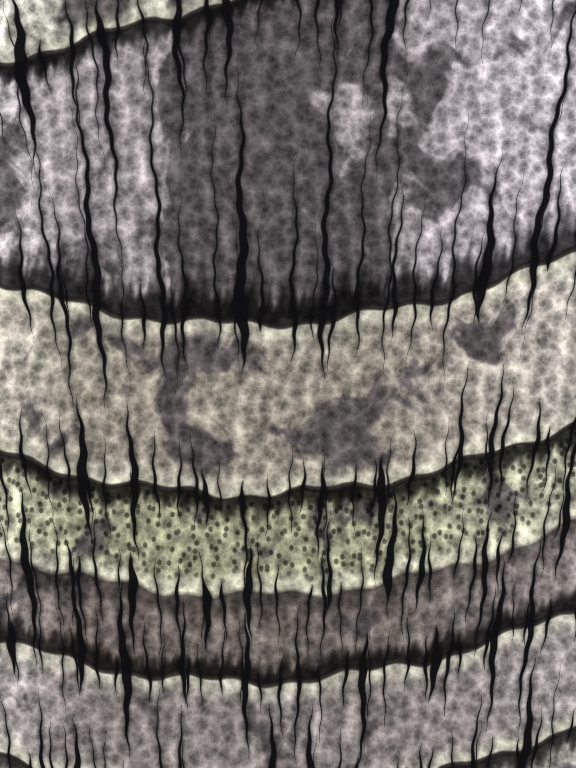
This texture is drawn by a Shadertoy shader. Its source:

```glsl
// Weathered palm trunk: sagging leaf-scar rings crossed by tapered black cracks.

vec2 hash2(vec2 p) {
    vec3 q = fract(p.xyx * vec3(.1031, .1030, .0973));
    q += dot(q, q.yzx + 33.33);
    return fract((q.xx + q.yz) * q.zy);
}

// 1 where v is under the edge, 0 above it
float below(float edge, float soft, float v) {
    return 1. - smoothstep(edge - soft, edge + soft, v);
}

// Cellular noise: distance to the nearest scattered point
float cells(vec2 p) {
    vec2 cell = floor(p);
    float nearest = 2.;
    for (int j = -1; j <= 1; j++)
        for (int i = -1; i <= 1; i++) {
            vec2 id = cell + vec2(i, j);
            nearest = min(nearest, length(id + hash2(id) - p));
        }
    return nearest;
}

float mottle(vec2 p) {
    float sum = 0., weight = .5;
    for (int i = 0; i < 4; i++) {
        sum += weight * cells(p);
        p = mat2(1.6, 1.2, -1.2, 1.6) * p + 7.3;
        weight *= .55;
    }
    return sum;
}

// Depth of ring k below the top edge, at horizontal position x
float ringDepth(int k, float x) {
    float base[6] = float[6](.085, .42, .645, .775, .885, 1.04);
    float sag = k == 0 ? .21 * x : .29 * (x - .43) * (x - .43);
    float phase = float(k) * 2.3;
    return base[k] - sag + .005 * sin(x * 23. + phase) + .003 * sin(x * 67. + phase * 3.);
}

void mainImage(out vec4 fragColor, in vec2 fragCoord) {
    vec2 uv = fragCoord / iResolution.xy;
    float x = uv.x, depth = 1. - uv.y;
    vec2 p = vec2(x * .75, depth);

    // Base tint of each band between rings
    vec3 tint[7] = vec3[7](vec3(.75, .74, .69), vec3(.66, .63, .64), vec3(.65, .62, .57),
        vec3(.68, .68, .57), vec3(.50, .46, .44), vec3(.58, .55, .54), vec3(.64, .62, .58));
    vec3 bark = tint[0];
    float band = 0.;
    for (int k = 0; k < 6; k++) {
        float under = smoothstep(-.002, .002, depth - ringDepth(k, x));
        bark = mix(bark, tint[k + 1], under);
        band += under;
    }

    // Light from the sides, strongest at upper right
    bark += vec3(.19, .19, .21) * smoothstep(.6, 1., x) * (1. - .6 * depth);
    bark += .18 * below(.07, .08, x);

    // Dark stains, heaviest on the middle panels, with one bare tongue
    vec2 warp = .012 * vec2(sin(depth * 41. + x * 17.), sin(x * 53. - depth * 19.));
    float blotch = mottle((p + warp) * 9.);
    float core = smoothstep(.27, .31, x) * below(.67, .02, x);
    vec2 tongue = (vec2(x + .1 * (.2 - depth), depth) - vec2(.615, .17)) / vec2(.045, .09);
    float bias = -.09 + core * (.32 * below(.41, .02, depth) + .13 * below(.6, .04, depth));
    bias -= .4 * exp(-dot(tongue, tongue));
    float stain = smoothstep(.42, .56, blotch + bias);
    bark = mix(bark, vec3(.31, .29, .30), .8 * stain);

    // Fine grain, and pores in the pale band
    float grain = mottle(p * 48.);
    bark *= .42 + 1.25 * grain;
    bark *= .94 + .1 * sin(x * 170. + 3. * sin(depth * 13.)) * sin(x * 61. + depth * 9.);
    float paleBand = max(0., 1. - abs(band - 3.));
    bark *= 1. - .5 * paleBand * below(.22, .1, cells(p * vec2(75., 62.)));

    // Rings: pale lip on one side, frayed grime on the other
    float side[6] = float[6](1., -1., 1., 1., -1., 1.);
    float fray = cells(vec2(p.x * 75. + 9. * depth, p.y * 14.));
    float crack = 0., shade = 0.;
    for (int k = 0; k < 6; k++) {
        float d = depth - ringDepth(k, x);
        float e = d * side[k];
        float lip = smoothstep(-.034, -.008, e) * below(0., .003, e);
        bark = mix(bark, vec3(.86, .85, .77) * (.6 + .85 * grain), .72 * lip);
        float reach = (k == 1 ? .065 : .038) * (.45 + fray);
        float grime = smoothstep(-.002, .004, e) * (1. - smoothstep(.3 * reach, reach, e));
        bark *= 1. - (k == 3 ? .3 : .72) * grime;
        float seam = below(.0035 * (.3 + 1.6 * blotch), .002, abs(d));
        bark = mix(bark, vec3(.09, .08, .08), (k == 3 ? .25 : .8) * seam);

        // Cracks cross each ring and taper away both ways: bold, then fine
        float spread = .45 + (x - .45) * (.88 + .42 * depth);
        for (int f = 0; f < 2; f++) {
            float count = f == 0 ? 8. : 23.;
            float column = spread * count;
            for (int j = -1; j <= 1; j++) {
                float id = floor(column) + float(j);
                vec2 spot = hash2(vec2(id + 31., float(k * 2 + f) + 5.));
                vec2 span = hash2(vec2(id + 71., float(k * 2 + f) + 19.));
                float bend = .004 * sin(depth * 47. + id * 4.) + .0016 * sin(depth * 173. + id * 9.);
                float away = abs(column - id - .5 - .65 * (spot.x - .5)) ;
                away = abs((column - id - .5 - .65 * (spot.x - .5)) / count - bend);
                float up = k == 1 ? .07 + .36 * span.x : .02 + .11 * span.x;
                float down = k == 0 ? .05 + .25 * span.y : .02 + .12 * span.y;
                float along = d > 0. ? d / down : -d / up;
                along *= f == 0 ? 1. : 1.7;
                float width = (f == 0 ? .0105 : .0042) * (.35 + .75 * spot.y) * (1. - along);
                crack = max(crack, below(width, .0018, away));
                shade = max(shade, below(width + .003, .007, away) * below(1., .1, along));
            }
        }
    }
    bark *= 1. - .35 * shade;
    bark = mix(bark, vec3(.06, .06, .07), .96 * crack);
    fragColor = vec4(clamp(bark, 0., 1.), 1.);
}
```
